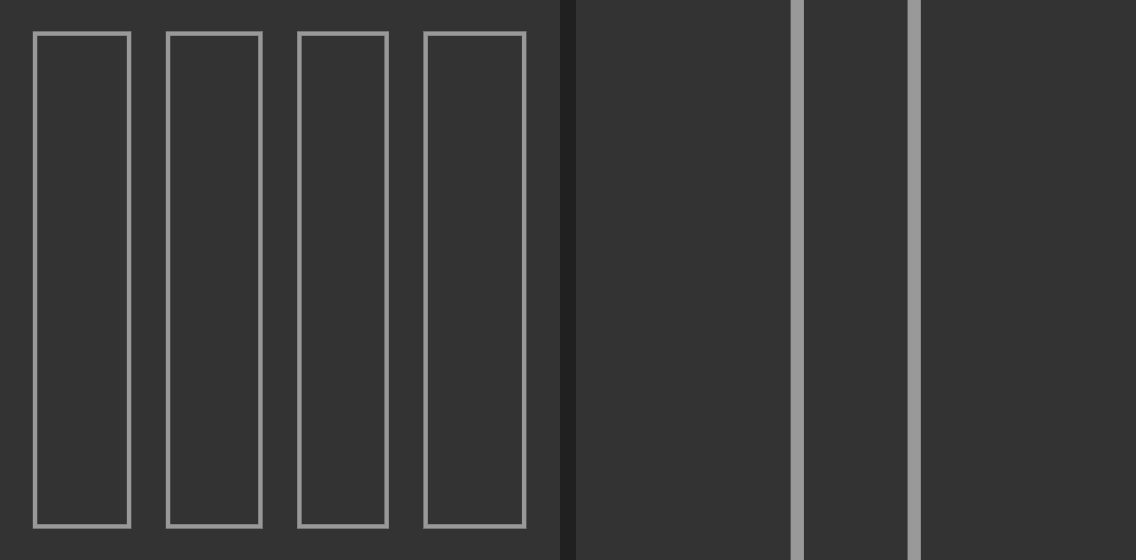
Left, the full canvas; right, a detail of the centre.
Give the GLSL for this pattern, as a three.js fragment shader.

```glsl
// Four tall, hollow rectangles in a row on a dark ground.
// Each frame is a box distance turned into a thin outline; the widths vary
// from frame to frame while the gap between neighbours stays constant.

varying vec2 vUv;

const vec3 GROUND_COLOR = vec3(0.2);
const vec3 LINE_COLOR = vec3(0.6);

// Lengths are fractions of the canvas side.
const int FRAME_COUNT = 4;
const vec4 FRAME_WIDTHS = vec4(0.1758, 0.1729, 0.1637, 0.1838);
const float LEFT_MARGIN = 0.0586;
const float GAP = 0.0617;
const float FRAME_HEIGHT = 0.888;
const float LINE_WIDTH = 0.0079;

// Signed distance to a sharp-cornered box, negative inside.
float boxDistance(vec2 p, vec2 halfSize) {
  vec2 d = abs(p) - halfSize;
  return max(d.x, d.y);
}

// Coverage of a band of LINE_WIDTH lying just inside the box edge.
float frameCoverage(vec2 p, vec2 size, float pixel) {
  float toEdge = boxDistance(p, 0.5 * size);
  float toBand = abs(toEdge + 0.5 * LINE_WIDTH) - 0.5 * LINE_WIDTH;
  return clamp(0.5 - toBand / pixel, 0.0, 1.0);
}

void main() {
  float pixel = max(max(fwidth(vUv.x), fwidth(vUv.y)), 0.00001);
  float coverage = 0.0;
  float left = LEFT_MARGIN;

  // Lay the frames out from left to right.
  for (int i = 0; i < FRAME_COUNT; i++) {
    vec2 size = vec2(FRAME_WIDTHS[i], FRAME_HEIGHT);
    vec2 center = vec2(left + 0.5 * size.x, 0.5);
    coverage = max(coverage, frameCoverage(vUv - center, size, pixel));
    left += size.x + GAP;
  }

  gl_FragColor = vec4(mix(GROUND_COLOR, LINE_COLOR, coverage), 1.0);
}
```
